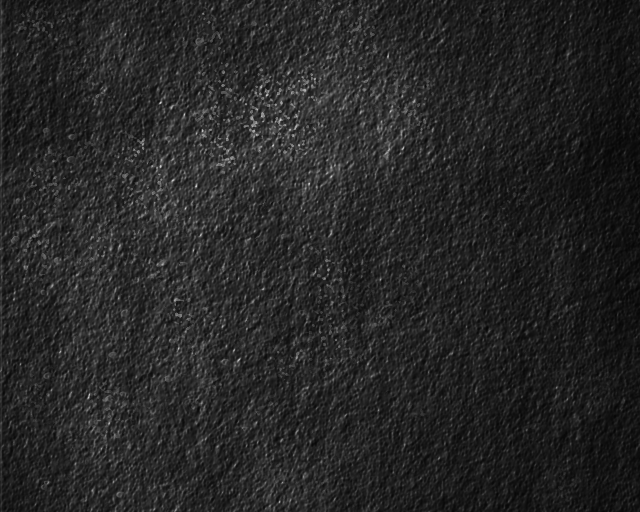
Reproduce this texture procedurally as a WebGL 1 fragment shader.

```glsl
precision highp float;
// Dark weathered plaster wall: fine embossed grain, curled pits, pale flecked patches and blisters.
uniform vec2 u_resolution;

const vec2 LIGHT = vec2(-0.86, 0.5);

vec3 hash3(vec2 cell) {
  vec3 q = vec3(dot(cell, vec2(127.1, 311.7)),
                dot(cell, vec2(269.5, 183.3)),
                dot(cell, vec2(419.2, 371.9)));
  return fract(sin(q) * 43758.545);
}

mat2 rotation(float angle) {
  float c = cos(angle), s = sin(angle);
  return mat2(c, -s, s, c);
}

// Cellular noise of soft signed bumps, one per cell, centred on zero
float bumps(vec2 p) {
  vec2 base = floor(p);
  float sum = 0.0;
  for (int j = -1; j <= 1; j++) {
    for (int i = -1; i <= 1; i++) {
      vec2 cell = base + vec2(float(i), float(j));
      vec3 rnd = hash3(cell);
      vec2 d = p - cell - rnd.xy;
      float k = max(0.0, 1.0 - dot(d, d));
      sum += (2.0 * rnd.z - 1.0) * k * k * k;
    }
  }
  return sum;
}

float layeredBumps(vec2 p) {
  float sum = 0.0, weight = 1.0;
  for (int i = 0; i < 4; i++) {
    sum += weight * bumps(p);
    p = rotation(0.7) * p * 2.1 + 17.3;
    weight *= 0.62;
  }
  return sum;
}

// Offset to the nearest cell point (xy) and its random id (z)
vec3 nearestPoint(vec2 p) {
  vec2 base = floor(p);
  vec3 best = vec3(2.0, 2.0, 0.0);
  for (int j = -1; j <= 1; j++) {
    for (int i = -1; i <= 1; i++) {
      vec2 cell = base + vec2(float(i), float(j));
      vec3 rnd = hash3(cell + 53.0);
      vec2 d = p - cell - 0.15 - 0.7 * rnd.xy;
      if (dot(d, d) < dot(best.xy, best.xy)) best = vec3(d, rnd.z);
    }
  }
  return best;
}

// Difference of the bump height across the light, with slightly stretched grains
float emboss(vec2 p, float scale, float angle, float stretch) {
  vec2 squeeze = vec2(1.0 / stretch, 1.0);
  mat2 turn = rotation(angle);
  vec2 q = turn * p * scale * squeeze;
  vec2 lit = turn * LIGHT * 0.27 * squeeze;
  return bumps(q - lit) - bumps(q + lit);
}

// Irregular crisp pale crumbs
float flecks(vec2 p, float scale) {
  return smoothstep(0.22, 0.62, bumps(p * scale + 9.0));
}

// Scattered round rims: x is the rim lit from one side, y the whole rim, z the inside
vec3 blisters(vec2 p, float scale, float density, float radius, float rim) {
  vec3 point = nearestPoint(p * scale);
  float d = length(point.xy * vec2(0.85, 1.15));
  float r = radius * (0.7 + 0.6 * fract(point.z * 37.0));
  float chosen = step(1.0 - density, point.z);
  float band = 1.0 - smoothstep(0.0, rim, abs(d - r));
  float facing = dot(point.xy / max(d, 0.001), LIGHT);
  return chosen * vec3(band * facing, band, 1.0 - smoothstep(r - rim, r, d));
}

void main() {
  vec2 uv = gl_FragCoord.xy / u_resolution;
  vec2 p = gl_FragCoord.xy / u_resolution.y;
  vec2 warped = p + 0.003 * vec2(bumps(p * 60.0), bumps(p * 60.0 + 40.0));

  // Broad light, stains and vertical streaks
  vec2 fromGlow = (uv - vec2(0.35, 0.61)) / vec2(0.37, 0.55);
  float glow = exp(-dot(fromGlow, fromGlow));
  float stain = layeredBumps(p * 4.0 + 5.0);
  float streak = bumps(vec2(p.x * 34.0, p.y * 2.2)) + 0.6 * bumps(vec2(p.x * 90.0, p.y * 5.0));
  float tone = (0.088 + 0.11 * glow) * exp(0.23 * stain + 0.12 * streak);
  tone *= 1.0 - 0.25 * smoothstep(0.88, 0.97, uv.x);

  // Grain at several sizes, leaning up to the right, with curled pits
  float relief = 0.22 * emboss(p, 45.0, 0.8, 1.2)
               + 0.55 * emboss(warped, 112.0, 1.0, 1.25)
               + 0.75 * emboss(p, 215.0, 1.35, 1.25);
  relief -= (0.2 + 0.25 * glow) * blisters(warped, 58.0, 0.45, 0.3, 0.16).x;
  float shade = tone * exp(0.95 * relief);

  // Pale flecks gathered in worn patches
  float wear = layeredBumps(vec2(p.x * 10.0, p.y * 7.0) + 31.0);
  float patchMask = smoothstep(0.0, 1.1, 0.8 * wear + 0.45 * glow - 0.1) * (0.1 + 0.9 * glow);
  shade += patchMask * (0.015 + 0.36 * flecks(p, 165.0));

  // Small pebbles on the worn side, a few wide blisters anywhere
  float leftSide = 1.0 - smoothstep(0.3, 0.7, uv.x);
  vec3 pebble = blisters(warped, 40.0, 0.035, 0.2, 0.11);
  shade += leftSide * (0.1 * pebble.x + 0.12 * pebble.y + 0.08 * pebble.z);
  vec3 wide = blisters(warped, 9.0, 0.07, 0.16, 0.03);
  shade += (0.04 + 0.1 * glow) * (0.7 * wide.x + 0.3 * wide.y + wide.z * flecks(p, 150.0));

  // Thin pale line down the left border
  shade += 0.09 * (1.0 - smoothstep(0.0005, 0.0025, abs(uv.x - 0.002)));

  gl_FragColor = vec4(vec3(clamp(shade, 0.025, 0.8)), 1.0);
}
```
